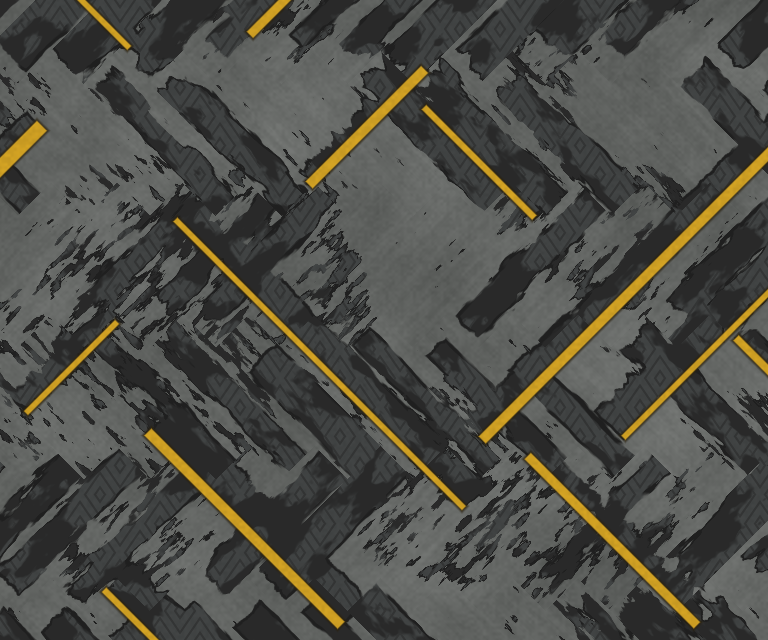
This pattern is drawn by a Shadertoy shader. Its source:

```glsl
// Worn charcoal herringbone: diagonal planks of plaster peel back to a dark
// ground of nested diamonds, crossed by slim gold inlays at 45 degrees.
// Planks come from a rotated grid; wear from stretched value noise.
#define PLANK_WIDTH 0.103
#define PLANK_CELLS 4.0
#define GRID_SHIFT 0.15
#define DARK_CHANCE 0.58
#define FRAY 0.62
#define DIAMONDS vec2(16.0, 11.0)
#define PLASTER vec3(0.39, 0.40, 0.39)
#define GROUND vec3(0.25, 0.26, 0.26)
#define SOOT vec3(0.15)
#define GOLD vec3(0.83, 0.64, 0.14)
#define GOLD_EDGE vec3(0.27, 0.21, 0.09)

// Inlays: line across the diagonal, start and end along it, half width
const vec4 FALLING[7] = vec4[](
    vec4(0.127, -0.1, 0.277, 0.0045), vec4(0.495, 0.83, 1.175, 0.005),
    vec4(-0.069, 0.617, 1.519, 0.0045), vec4(0.622, 1.678, 2.0, 0.006),
    vec4(-0.444, 0.906, 1.51, 0.0078), vec4(0.112, 1.537, 2.066, 0.007),
    vec4(-0.759, 1.084, 1.4, 0.005));
const vec4 RISING[6] = vec4[](
    vec4(0.445, 0.336, 0.6, 0.007), vec4(0.262, -0.4, -0.131, 0.011),
    vec4(0.772, 0.194, 0.555, 0.0078), vec4(0.686, -0.605, -0.32, 0.0045),
    vec4(1.441, 0.066, 1.1, 0.0078), vec4(1.658, 0.29, 0.9, 0.0045));

float hash(vec2 p) {
    return fract(sin(dot(p, vec2(127.1, 311.7))) * 43758.5453);
}

float noise(vec2 p) {
    vec2 i = floor(p), f = fract(p);
    f = f * f * (3.0 - 2.0 * f);
    return mix(mix(hash(i), hash(i + vec2(1, 0)), f.x),
               mix(hash(i + vec2(0, 1)), hash(i + vec2(1, 1)), f.x), f.y);
}

float fbm(vec2 p) {
    float sum = 0.0, amp = 0.5;
    for (int i = 0; i < 4; i++) {
        sum += amp * noise(p);
        p = p * 2.03 + 7.1;
        amp *= 0.5;
    }
    return sum / 0.9375;
}

// Adds one inlay (distance) and the bare strip beside it (positive inside)
void addInlay(vec2 q, vec4 bar, float side, inout float gold, inout float bare) {
    float ends = max(bar.y - q.x, q.x - bar.z);
    float across = q.y - bar.x;
    gold = min(gold, max(abs(across) * 0.7071 - bar.w, ends * 0.7071));
    float reach = mix(0.018, 0.045, hash(bar.xy));
    bare = max(bare, min(reach - abs(across - side * reach), -ends) / PLANK_WIDTH);
}

// Peeled strip inside the herringbone plank; grain returns its long axis first
float peeledPlank(vec2 diag, out vec2 grain) {
    vec2 g = (diag + vec2(GRID_SHIFT, 0.0)) / PLANK_WIDTH;
    vec2 cell = floor(g), f = fract(g);
    float stair = cell.x - cell.y;
    float k = mod(stair, 2.0 * PLANK_CELLS);
    float run = floor(stair / (2.0 * PLANK_CELLS));
    bool rising = k < PLANK_CELLS;
    grain = rising ? g.yx : g;
    vec2 id = rising ? vec2(cell.x, run) : vec2(cell.y, run + 40.0);
    float along = rising ? PLANK_CELLS - 1.0 - k + f.y : k - PLANK_CELLS + f.x;
    float across = (rising ? f.x : f.y) - 0.5;
    float halfWidth = mix(0.2, 0.52, hash(id + 3.7));
    float inset = 0.9 * hash(id + 8.3);
    float s = halfWidth - abs(across - 0.3 * (hash(id + 5.1) - 0.5));
    s = min(s, min(along - inset, PLANK_CELLS + 0.1 - along));
    return hash(id) < DARK_CHANCE ? s : -0.5;
}

void mainImage(out vec4 fragColor, in vec2 fragCoord) {
    float px = 1.0 / iResolution.y;
    vec2 p = fragCoord * px;
    p.y = 1.0 - p.y;
    vec2 diag = vec2(p.x + p.y, p.x - p.y);

    // Peeled areas: planks, strips by the inlays, scattered flakes
    vec2 grain;
    float bare = peeledPlank(diag, grain), gold = 1.0;
    for (int i = 0; i < 7; i++) addInlay(diag, FALLING[i], 1.0, gold, bare);
    for (int i = 0; i < 6; i++) addInlay(diag.yx, RISING[i], -1.0, gold, bare);
    float ragged = smoothstep(0.25, 0.7, noise(p * 7.0));
    bare += FRAY * mix(0.25, 1.0, ragged) * (fbm(grain * vec2(1.6, 5.0)) - 0.5);
    float patches = smoothstep(0.42, 0.68, noise(p * 6.0 + 31.0));
    float flakes = fbm(grain * vec2(2.2, 7.0) + 19.0) - mix(0.85, 0.58, patches);
    bare = max(bare, flakes);

    // Plaster: soft clouds, fine grit and scuffs along the grain
    float cloud = fbm(p * 9.0) - 0.5;
    float grit = noise(p * 210.0) - 0.5;
    float scuff = fbm(grain * vec2(1.0, 9.0) + 53.0) - 0.5;
    vec3 plaster = PLASTER + 0.13 * cloud + 0.035 * grit + 0.05 * scuff;

    // Ground: nested diamonds under sooty blotches
    vec2 m = abs(fract(p * DIAMONDS) - 0.5);
    float ring = abs(fract((m.x + m.y) * 4.0) - 0.5);
    float motif = 1.0 - smoothstep(0.06, 0.15 + 30.0 * px, ring);
    float soot = smoothstep(0.46, 0.54, fbm(grain * vec2(1.1, 2.0) + 77.0));
    vec3 ground = mix(GROUND + 0.02 * grit, SOOT, max(soot * 0.9, motif * 0.5));

    // Torn edge with a broken dark outline
    float soft = 1.5 * px / PLANK_WIDTH;
    vec3 color = mix(plaster, ground, smoothstep(-soft, soft, bare));
    float outline = 1.0 - smoothstep(0.015, 0.03 + soft, abs(bare));
    color = mix(color, SOOT * 0.8, outline * smoothstep(0.3, 0.5, noise(p * 24.0)));

    // Gold inlay with a narrow shadow rim
    color = mix(color, GOLD_EDGE * 0.6, 0.8 * (1.0 - smoothstep(0.0, 0.004 + px, gold)));
    vec3 metal = GOLD * (0.97 + 0.08 * grit);
    color = mix(color, metal, 1.0 - smoothstep(-px, px, gold));
    fragColor = vec4(color, 1.0);
}
```
